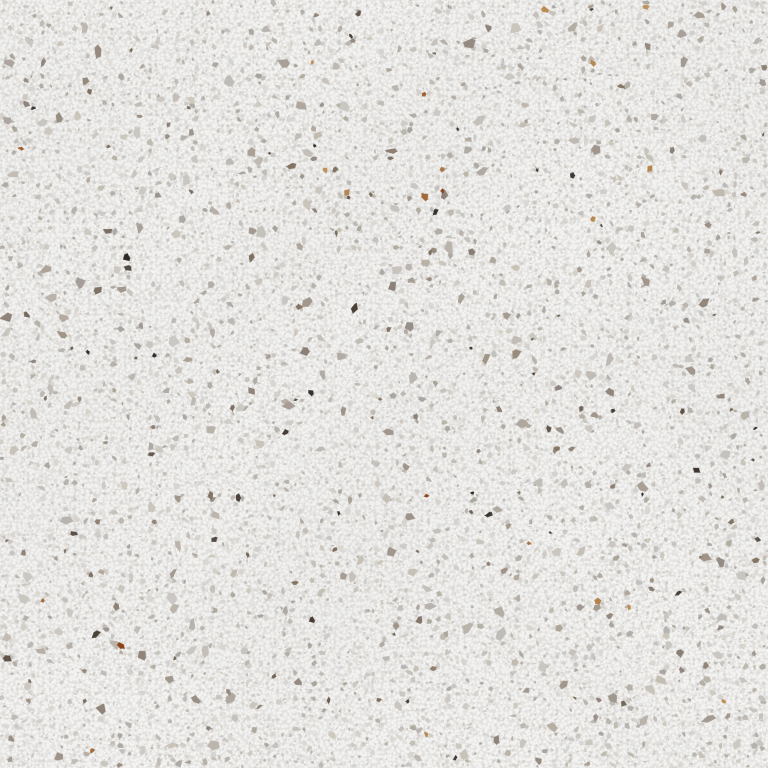
Write a Shadertoy shader that draws this texture.

```glsl
// White quartz terrazzo: pale grainy ground with scattered grey, tan and a few dark angular chips.

vec3 hash3(vec2 p) {
    vec3 q = fract(p.xyx * vec3(0.1031, 0.1030, 0.0973));
    q += dot(q, q.yxz + 33.33);
    return fract((q.xxy + q.yzz) * q.zyx);
}

// Cellular noise: distance to the nearest scattered point
float cellular(vec2 p) {
    vec2 base = floor(p);
    float nearest = 2.0;
    for (int y = -1; y <= 1; y++)
    for (int x = -1; x <= 1; x++) {
        vec2 cell = base + vec2(x, y);
        nearest = min(nearest, distance(p, cell + hash3(cell + 71.0).xy));
    }
    return nearest;
}

// Irregular five-sided chip, signed distance
float chipDistance(vec2 d, float radius, vec3 rnd) {
    float angle = 6.2832 * rnd.x;
    float c = cos(angle), s = sin(angle);
    d = mat2(c, -s, s, c) * d;
    d *= mix(vec2(1.0), vec2(0.75, 1.35), rnd.z);
    float dist = -radius;
    for (int i = 0; i < 5; i++) {
        float wobble = fract(rnd.y * 7.31 * float(i + 1) + rnd.x * 3.7);
        float side = 1.2566 * float(i) + 0.8 * (wobble - 0.5);
        dist = max(dist, dot(d, vec2(cos(side), sin(side))) - radius * (0.7 + 0.45 * wobble));
    }
    return dist;
}

// Lays one size class of chips over the colour; radii are in cells
vec3 addChips(vec3 color, vec2 uv, float cells, float seed, float density,
              vec2 radii, vec3 pale, vec3 dark) {
    vec2 p = uv * cells;
    vec2 base = floor(p);
    float soft = max(0.001, 0.75 / iResolution.y) * cells;
    for (int y = -1; y <= 1; y++)
    for (int x = -1; x <= 1; x++) {
        vec2 cell = base + vec2(x, y);
        vec3 place = hash3(cell + seed);
        if (place.z > density) continue;
        vec3 shape = hash3(cell + seed + 137.0);
        vec3 look = hash3(cell + seed + 291.0);
        float radius = mix(radii.x, radii.y, look.x * look.x);
        float dist = chipDistance(p - cell - 0.15 - 0.7 * place.xy, radius, shape);
        vec3 chip = mix(pale, dark, look.y * look.y);
        chip += (look.z - 0.4) * vec3(0.02, 0.005, -0.025);
        color = mix(color, chip, 1.0 - smoothstep(-soft, soft, dist));
    }
    return color;
}

void mainImage(out vec4 fragColor, in vec2 fragCoord) {
    vec2 uv = fragCoord / iResolution.y;

    // Fine grainy ground with faint broad clouds
    float grain = smoothstep(0.1, 0.85, cellular(uv * 215.0));
    float cloud = sin(uv.x * 7.0 + 2.0 * sin(uv.y * 5.0)) * sin(uv.y * 8.0 + 1.5 * sin(uv.x * 6.0 + 1.0));
    vec3 color = mix(vec3(0.953, 0.953, 0.947), vec3(0.882, 0.877, 0.868), grain) + 0.006 * cloud;

    // Dust, small chips, large chips
    color = addChips(color, uv, 150.0, 11.0, 0.75, vec2(0.14, 0.34),
                     vec3(0.87, 0.865, 0.855), vec3(0.79, 0.78, 0.76));
    color = addChips(color, uv, 85.0, 503.0, 0.5, vec2(0.14, 0.34),
                     vec3(0.85, 0.845, 0.83), vec3(0.66, 0.64, 0.61));
    color = addChips(color, uv, 42.0, 907.0, 0.33, vec2(0.12, 0.27),
                     vec3(0.80, 0.785, 0.76), vec3(0.54, 0.49, 0.45));

    // Sparse brown and near-black flecks, then rare rust ones
    color = addChips(color, uv, 38.0, 1301.0, 0.08, vec2(0.07, 0.18),
                     vec3(0.52, 0.46, 0.40), vec3(0.16, 0.14, 0.13));
    color = addChips(color, uv, 30.0, 1709.0, 0.025, vec2(0.07, 0.15),
                     vec3(0.74, 0.58, 0.36), vec3(0.52, 0.22, 0.08));

    fragColor = vec4(clamp(color, 0.0, 1.0), 1.0);
}
```
